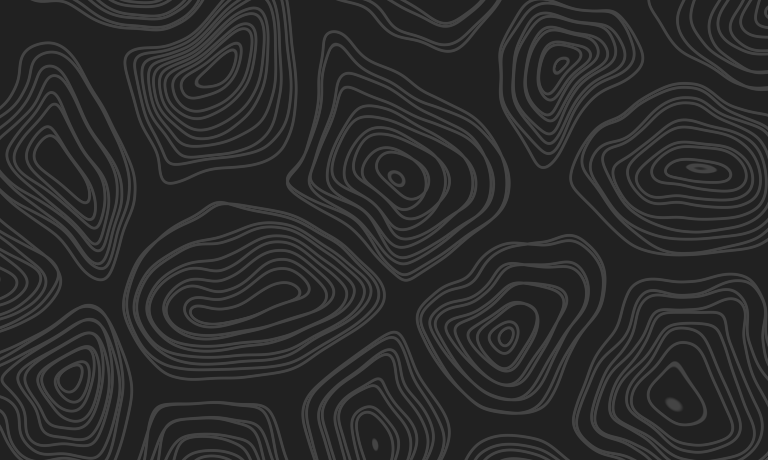
Give the GLSL for this pattern, as a Shadertoy shader.

```glsl
// Topographic map: paired grey contour lines around rounded hills on a dark ground.

// Colours
const vec3 GROUND = vec3(0.130);
const vec3 LINE = vec3(0.265);

// Lengths are fractions of the canvas height
const vec2 CELL_SIZE = vec2(0.35, 0.47);  // mean spacing of the hills
const float JITTER = 0.50;                // scatter of hill centres, in cells
const float ROUNDING = 45.0;              // higher gives sharper corners
const float FIRST_LEVEL = 0.028;          // half width of the valleys
const float LEVEL_STEP = 0.032;           // height between contours
const float PAIR_SHIFT = 0.011;           // height between lines of a pair
const float PAIR_WANDER = 0.036;          // irregularity of that gap
const float BEND = 0.17;                  // large curves
const float BEND_FREQ = 3.1;
const float WIGGLE = 0.034;               // small curves
const float WIGGLE_FREQ = 9.0;
const float HALF_LINE = 0.0031;
const vec2 MAP_OFFSET = vec2(3.17, 5.42);

vec2 hash2(vec2 p) {
    vec3 q = fract(vec3(p.xyx) * vec3(0.1031, 0.1030, 0.0973));
    q += dot(q, q.yzx + 33.33);
    return fract((q.xx + q.yz) * q.zy);
}

// Smooth vector noise in -0.5..0.5
vec2 noise2(vec2 p) {
    vec2 i = floor(p), f = fract(p);
    vec2 u = f * f * f * (f * (f * 6.0 - 15.0) + 10.0);
    vec2 low = mix(hash2(i), hash2(i + vec2(1, 0)), u.x);
    vec2 high = mix(hash2(i + vec2(0, 1)), hash2(i + vec2(1, 1)), u.x);
    return mix(low, high, u.y) - 0.5;
}

// Centre of the hill in a cell; every other column is staggered
vec2 hillCentre(vec2 cell) {
    float stagger = 0.5 * mod(cell.x, 2.0) - 0.25;
    vec2 scatter = (hash2(cell + 17.0) - 0.5) * JITTER;
    return (cell + 0.5 + scatter + vec2(0.0, stagger)) * CELL_SIZE;
}

// Rounded distance to the border of the nearest hill's territory
float territory(vec2 p) {
    vec2 base = floor(p / CELL_SIZE), home = base, toHome = vec2(9.0);
    for (int y = -1; y <= 1; y++)
    for (int x = -1; x <= 1; x++) {
        vec2 cell = base + vec2(x, y);
        vec2 d = hillCentre(cell) - p;
        if (dot(d, d) < dot(toHome, toHome)) {
            toHome = d;
            home = cell;
        }
    }
    float sum = 0.0;
    for (int y = -2; y <= 2; y++)
    for (int x = -2; x <= 2; x++) {
        if (x == 0 && y == 0) continue;
        vec2 d = hillCentre(home + vec2(x, y)) - p;
        float border = dot(0.5 * (toHome + d), normalize(d - toHome));
        sum += exp(-ROUNDING * border);
    }
    return -log(sum) / ROUNDING;
}

// Height of the warped terrain; layer 1 is a slightly altered copy
float terrain(vec2 p, float layer) {
    vec2 q = p + BEND * noise2(p * BEND_FREQ)
               + WIGGLE * noise2(p * WIGGLE_FREQ + 41.0)
               + layer * PAIR_WANDER * noise2(p * 4.5 + 73.0);
    return territory(q) - layer * PAIR_SHIFT;
}

// Coverage of the contour lines of one layer
float contours(vec2 p, float layer, float pixel) {
    const float EPS = 0.0012;
    float h = terrain(p, layer);
    vec2 slope = vec2(terrain(p + vec2(EPS, 0.0), layer),
                      terrain(p + vec2(0.0, EPS), layer)) - h;
    float steepness = clamp(length(slope) / EPS, 0.35, 2.0);
    float level = max(round((h - FIRST_LEVEL) / LEVEL_STEP), 0.0);
    float dist = abs(h - FIRST_LEVEL - level * LEVEL_STEP) / steepness;
    return 1.0 - smoothstep(HALF_LINE - 0.6 * pixel, HALF_LINE + 0.6 * pixel, dist);
}

void mainImage(out vec4 fragColor, in vec2 fragCoord) {
    float pixel = 1.0 / iResolution.y;
    vec2 p = fragCoord * pixel + MAP_OFFSET;
    float ink = max(contours(p, 0.0, pixel), contours(p, 1.0, pixel));
    fragColor = vec4(mix(GROUND, LINE, ink), 1.0);
}
```
